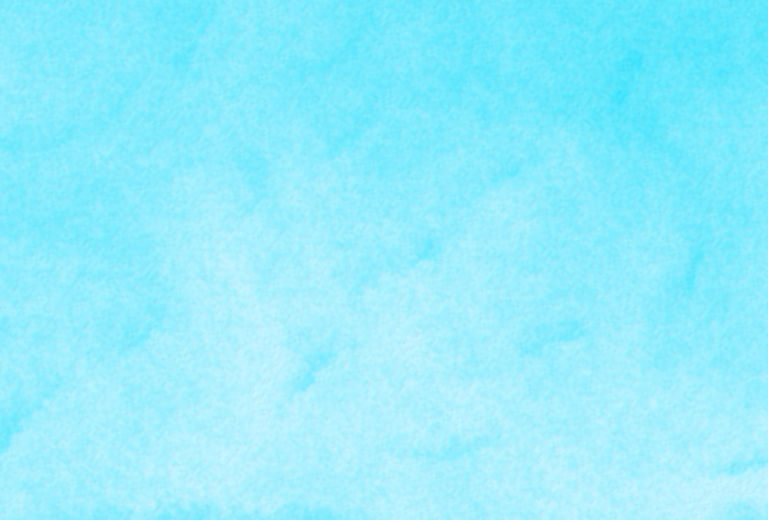
Write a WebGL 1 fragment shader that draws this texture.

```glsl
precision highp float;
// Pale cyan watercolour wash on grainy paper: a vertical pigment gradient,
// clouded by warped noise, with scattered curved drying edges that are crisp
// on one side and bleed out on the other, then a fine embossed paper grain.

uniform vec2 u_resolution;

const vec3 DEEP_CYAN = vec3(0.26, 0.890, 0.985);
const vec3 PALE_CYAN = vec3(0.75, 0.950, 1.000);
const float TOP_PIGMENT = 0.63;      // pigment 0 is pale, 1 is deep
const float BOTTOM_PIGMENT = 0.14;
const float CLOUD_SCALE = 2.3;
const float CLOUD_AMOUNT = 0.58;
const float BLOT_SCALE = 6.5;
const float BLOT_AMOUNT = 0.34;
const float MOTTLE_SCALE = 32.0;
const float MOTTLE_AMOUNT = 0.22;
const float GRAIN_SCALE = 165.0;
const float GRAIN_AMOUNT = 0.34;
const float RELIEF_AMOUNT = 0.075;
const float EDGE_AMOUNT = 0.60;
const float RIM_AMOUNT = 0.26;
const int EDGE_COUNT = 14;

float hash(vec2 p) {
  vec3 q = fract(vec3(p.xyx) * 0.1031);
  q += dot(q, q.yzx + 33.33);
  return fract((q.x + q.y) * q.z);
}

float noise(vec2 p) {
  vec2 i = floor(p);
  vec2 f = fract(p);
  f = f * f * (3.0 - 2.0 * f);
  return mix(mix(hash(i), hash(i + vec2(1.0, 0.0)), f.x),
             mix(hash(i + vec2(0.0, 1.0)), hash(i + 1.0), f.x), f.y);
}

float fbm(vec2 p) {
  float sum = 0.0;
  float weight = 0.5;
  for (int i = 0; i < 5; i++) {
    sum += weight * noise(p);
    p = mat2(1.6, 1.2, -1.2, 1.6) * p + 17.3;
    weight *= 0.5;
  }
  return sum / 0.97;
}

// Fine paper tooth, two octaves turned off the pixel axes
float paper(vec2 p) {
  p = mat2(0.8, 0.6, -0.6, 0.8) * p + 3.0;
  return 0.6 * noise(p * GRAIN_SCALE) + 0.4 * noise(p.yx * GRAIN_SCALE * 0.47 + 41.0);
}

// One curved drying edge: crisp on its lower side, bleeding upwards
float dryingEdge(vec2 p, float id) {
  float aspect = u_resolution.x / u_resolution.y;
  float column = (id + 0.2 + 0.6 * hash(vec2(id, 3.0))) / float(EDGE_COUNT);
  float row = fract(id * 0.618 + 0.25 * hash(vec2(id, 7.0)));
  vec2 q = p - vec2(column * aspect, 0.06 + 0.82 * row);
  float angle = mix(0.2, 1.5, hash(vec2(id, 11.0)));
  float c = cos(angle);
  float s = sin(angle);
  q = vec2(c * q.x + s * q.y, c * q.y - s * q.x);
  q.y += (hash(vec2(id, 19.0)) - 0.5) * 5.0 * q.x * q.x;
  float reach = mix(0.045, 0.12, hash(vec2(id, 23.0)));
  float along = exp(-q.x * q.x / (reach * reach));
  float bleed = mix(0.014, 0.045, hash(vec2(id, 29.0)));
  float across = smoothstep(-0.012, 0.009, q.y) * exp(-max(q.y, 0.0) / bleed);
  return along * across * mix(0.3, 1.0, hash(vec2(id, 31.0)));
}

void main() {
  vec2 p = gl_FragCoord.xy / u_resolution.y;

  // Broad wash with soft clouds and smaller blots
  vec2 warp = vec2(fbm(p * 3.0 + 5.0), fbm(p * 3.0 + 23.0)) - 0.5;
  float cloud = fbm(p * CLOUD_SCALE + warp * 0.8 + 61.0) - 0.5;
  float blot = fbm(p * BLOT_SCALE + warp * 2.0 + 87.0) - 0.5;
  float height = smoothstep(0.06, 1.0, p.y + warp.y * 0.25);
  float pigment = mix(BOTTOM_PIGMENT, TOP_PIGMENT, height);
  pigment += CLOUD_AMOUNT * cloud + BLOT_AMOUNT * blot;

  // Drying edges, frayed by small noise and broken along their length
  vec2 fray = vec2(noise(p * 75.0), noise(p * 75.0 + 9.0)) - 0.5;
  vec2 bent = p + warp * 0.12 + fray * 0.016;
  float edges = 0.0;
  for (int i = 0; i < EDGE_COUNT; i++) {
    edges += dryingEdge(bent, float(i));
  }
  pigment += EDGE_AMOUNT * edges * (0.35 + 0.9 * noise(p * 17.0));

  // Patchy pigment pooled at the bottom rim
  float pool = smoothstep(0.4, 0.8, noise(vec2(p.x * 4.0 + 2.0, 8.0)));
  pigment += RIM_AMOUNT * pool * (1.0 - smoothstep(0.0, 0.04, p.y + fray.y * 0.03));

  // Mottling, pigment caught in the grain, and faint relief light
  pigment += MOTTLE_AMOUNT * (fbm(p * MOTTLE_SCALE) - 0.5);
  float tooth = paper(p);
  pigment += GRAIN_AMOUNT * (tooth - 0.5);
  float relief = tooth - paper(p + vec2(-0.003, 0.003));

  vec3 colour = mix(PALE_CYAN, DEEP_CYAN, clamp(pigment, 0.0, 1.0));
  colour += RELIEF_AMOUNT * relief;
  gl_FragColor = vec4(clamp(colour, 0.0, 1.0), 1.0);
}
```
